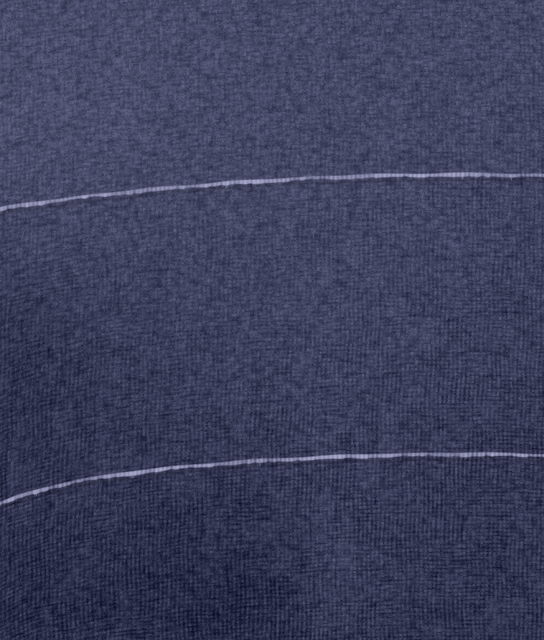
Write a Shadertoy shader that draws this texture.

```glsl
vec2 hash2(vec2 p) {
    vec3 q = fract(p.xyx * vec3(0.1031, 0.1030, 0.0973));
    q += dot(q, q.yzx + 33.33);
    return fract((q.xx + q.yz) * q.zy);
}

// Distance to the nearest scattered point
float cellular(vec2 p) {
    vec2 cell = floor(p), f = fract(p);
    float nearest = 2.0;
    for (int j = -1; j <= 1; j++)
        for (int i = -1; i <= 1; i++) {
            vec2 offset = vec2(i, j);
            nearest = min(nearest, length(offset + hash2(cell + offset + 50.0) - f));
        }
    return nearest;
}

float blob(vec2 p, vec2 centre, vec2 size) {
    vec2 d = (p - centre) / size;
    return exp(-dot(d, d));
}

void mainImage(out vec4 fragColor, in vec2 fragCoord) {
    vec2 uv = fragCoord / iResolution.xy;
    float pixel = 1.0 / iResolution.y;

    // Cloth droops to the left, more steeply near the hem
    float droop = 0.052 * pow(1.0 - uv.x / 0.85, 2.0);
    droop += 0.026 * exp(-10.0 * uv.x) * smoothstep(0.75, 0.25, uv.y);
    vec2 cloth = vec2(uv.x + 0.006 * sin(uv.y * 5.0 + 1.0), uv.y + droop);
    cloth.y += 0.0007 * sin(uv.x * 43.0 + 3.0 * sin(uv.y * 17.0));

    // Knit grid: dark gaps whose strength varies along columns and rows
    vec2 grid = cloth * vec2(125.0, 160.0);
    grid += 0.16 * sin(grid.yx * 0.37 + 2.0 * sin(grid * 0.11));
    vec2 stitch = floor(grid);
    vec2 rnd = hash2(stitch + 200.0);
    vec2 gap = 0.5 + 0.5 * cos(6.2832 * grid);
    gap *= mix(vec2(0.45), vec2(1.25), hash2(floor(grid / vec2(5.0, 7.0) + 0.5) + 400.0));
    float resolved = smoothstep(1.5, 3.2, iResolution.y / 160.0);
    float depth = mix(0.46, 0.13, smoothstep(0.1, 0.95, uv.y + 0.12 * sin(uv.x * 5.0)));
    float weave = 0.46 - gap.x * (0.5 + 0.5 * rnd.x) - gap.y * (0.25 + 0.5 * rnd.y) + 0.3 * gap.x * gap.y;

    // Broad light and folds
    float tone = mix(0.42, 0.77, smoothstep(0.0, 1.0, uv.y));
    tone += 0.14 * blob(uv, vec2(0.08, 0.82), vec2(0.35, 0.22));
    tone += 0.10 * blob(uv, vec2(0.62, 0.45), vec2(0.28, 0.35));
    tone += 0.13 * blob(uv, vec2(0.62, 0.10), vec2(0.09, 0.16));
    tone -= 0.16 * blob(uv, vec2(0.0, 0.42), vec2(0.16, 0.15));
    tone -= 0.14 * blob(uv, vec2(0.44, 0.10), vec2(0.16, 0.14));
    tone -= 0.12 * blob(uv, vec2(0.0, 0.05), vec2(0.4, 0.12));

    // Heathered yarn: flecks, short streaks and soft mottling
    tone += depth * weave * resolved;
    tone += 0.20 * (rnd.x - 0.5);
    tone += 0.38 * (0.48 - cellular(cloth * vec2(42.0, 170.0)));
    tone += 0.26 * (0.48 - cellular(cloth * vec2(130.0, 50.0) + 9.0));
    tone += 0.08 * (0.48 - cellular(cloth * vec2(13.0, 24.0) + 31.0));
    tone += 0.28 * (hash2(floor(cloth * vec2(330.0, 400.0))).x - 0.5);
    tone = 0.97 + 1.1 * (tone - 1.0);
    vec3 navy = vec3(0.11, 0.12, 0.22) + vec3(0.21, 0.21, 0.23) * clamp(tone, -0.3, 1.4);

    // Pale pinstripes with soft flanks, uneven from stitch to stitch
    float along = grid.x * 0.9;
    float fray = mix(hash2(vec2(floor(along), floor(cloth.y * 2.0) + 70.0)).x,
                     hash2(vec2(floor(along) + 1.0, floor(cloth.y * 2.0) + 70.0)).x,
                     smoothstep(0.0, 1.0, fract(along)));
    float offset = mod(cloth.y - 0.29 + 0.2185, 0.437) - 0.2185;
    float dist = abs(offset + 0.0012 * (fray - 0.5));
    float halfWidth = 0.0023 + 0.0010 * fray + 0.0004 * sin(uv.x * 31.0);
    float soft = max(0.0017, pixel);
    float stripe = 1.0 - smoothstep(-soft, soft, dist - halfWidth);
    float wear = 0.62 + 0.36 * fray + 0.1 * sin(uv.x * 19.0 + uv.y * 8.0);
    wear -= 0.22 * gap.x * resolved;

    // Loose fluff under a few stitches
    float fluff = smoothstep(0.93, 0.98, fray) * (1.0 - smoothstep(0.001, 0.006, abs(offset + 0.004)));
    vec3 pale = vec3(0.66, 0.66, 0.80);
    navy *= 1.0 - 0.12 * exp(-pow((offset + 0.007) / 0.004, 2.0));
    vec3 color = mix(navy, pale, clamp(max(stripe * wear, 0.4 * fluff), 0.0, 1.0));
    fragColor = vec4(color, 1.0);
}
```
